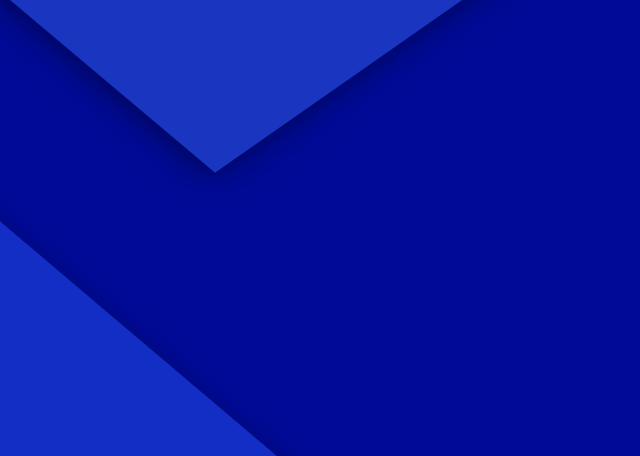
This background is drawn by a Shadertoy shader. Its source:

```glsl
#define BASE_BLUE vec3(0.0, 0.038, 0.588)
#define WEDGE_BLUE vec3(0.102, 0.212, 0.753)
#define CORNER_BLUE vec3(0.070, 0.182, 0.768)
#define WEDGE_LEFT vec2(0.022, 1.0)
#define WEDGE_APEX vec2(0.4715, 0.6213)
#define WEDGE_RIGHT vec2(1.0135, 1.0)
#define CORNER_TOP vec2(0.0, 0.5147)
#define CORNER_BASE vec2(0.607, 0.0)
#define SHADOW_OFFSET vec2(-0.008, -0.014)
#define SHADOW_BLUR vec2(0.034, 0.026)
#define SHADOW_STRENGTH vec2(0.40, 0.23)

// Signed distance to a line, positive on the left of a -> b
float edgeDistance(vec2 p, vec2 a, vec2 b) {
    vec2 along = normalize(b - a);
    return dot(p - a, vec2(-along.y, along.x));
}

// Approximate coverage of a Gaussian-blurred half-plane
float softCoverage(float d, float blur) {
    return 1.0 / (1.0 + exp(-1.7 * d / blur));
}

// Distances to the two slanted sides of the upper wedge
vec2 wedgeSides(vec2 p) {
    return vec2(edgeDistance(p, WEDGE_LEFT, WEDGE_APEX),
                edgeDistance(p, WEDGE_APEX, WEDGE_RIGHT));
}

float cornerSide(vec2 p) {
    return edgeDistance(p, CORNER_BASE, CORNER_TOP);
}

void mainImage(out vec4 fragColor, in vec2 fragCoord) {
    vec2 p = fragCoord / iResolution.y;
    float pixel = 1.0 / iResolution.y;
    vec3 color = BASE_BLUE;

    // Soft shadows cast by both panels
    vec2 shadowSides = wedgeSides(p - SHADOW_OFFSET);
    float wedgeShadow = softCoverage(shadowSides.x, SHADOW_BLUR.x)
                      * softCoverage(shadowSides.y, SHADOW_BLUR.x);
    float cornerShadow = softCoverage(cornerSide(p), SHADOW_BLUR.y);
    color *= 1.0 - SHADOW_STRENGTH.x * wedgeShadow;
    color *= 1.0 - SHADOW_STRENGTH.y * cornerShadow;

    // Flat panels with antialiased edges
    vec2 sides = wedgeSides(p);
    float wedge = smoothstep(-0.7 * pixel, 0.7 * pixel, min(sides.x, sides.y));
    float corner = smoothstep(-0.7 * pixel, 0.7 * pixel, cornerSide(p));
    color = mix(color, WEDGE_BLUE, wedge);
    color = mix(color, CORNER_BLUE, corner);

    fragColor = vec4(color, 1.0);
}
```
